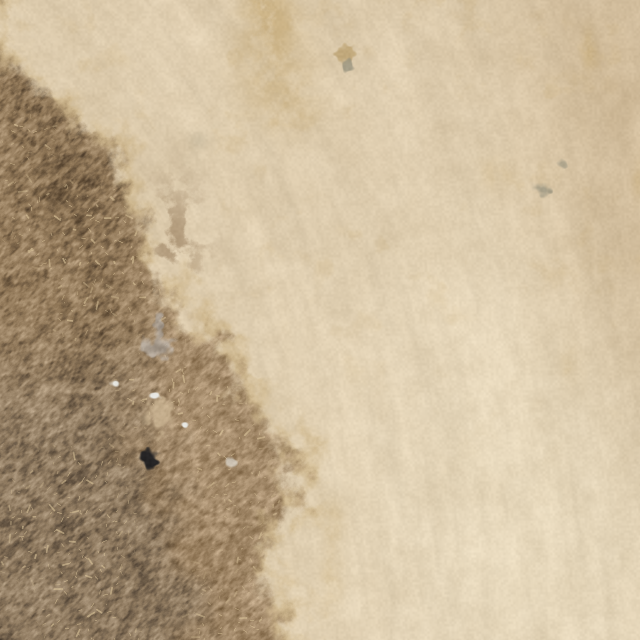
This texture is drawn by a WebGL 2 fragment shader. Its source:

```glsl
#version 300 es
precision highp float;
// Aerial ground: pale streaked sand meeting a ragged bank of brown dry scrub.

uniform vec2 u_resolution;
out vec4 outColor;

const vec3 SAND = vec3(0.862, 0.793, 0.675);
const vec3 SAND_BRIGHT = vec3(0.903, 0.846, 0.735);
const vec3 SAND_TAN = vec3(0.805, 0.718, 0.585);
const vec3 OCHRE = vec3(0.775, 0.67, 0.475);
const vec3 SOIL = vec3(0.625, 0.525, 0.4);
const vec3 SCRUB = vec3(0.555, 0.473, 0.37);
const vec3 SCRUB_DARK = vec3(0.29, 0.24, 0.19);
const vec3 SCRUB_PALE = vec3(0.74, 0.66, 0.555);
const vec3 STRAW = vec3(0.85, 0.765, 0.6);
const vec3 STONE = vec3(0.6, 0.58, 0.5);
const vec3 LITTER = vec3(0.9, 0.9, 0.88);
const vec3 PLASTIC = vec3(0.69, 0.665, 0.64);
const vec3 CHARCOAL = vec3(0.12, 0.12, 0.13);
const float EDGE_ROUGHNESS = 0.11;
const float STRAW_CELLS = 42.0;
const float GRAIN = 0.035;

float hash(vec2 p) {
  uvec2 q = uvec2(ivec2(floor(p))) * uvec2(1597334673u, 3812015801u);
  uint h = (q.x ^ q.y) * 1597334673u;
  h = (h ^ (h >> 15u)) * 2246822519u;
  return float((h ^ (h >> 13u)) >> 8u) / 16777216.0;
}

float noise(vec2 p) {
  vec2 i = floor(p), f = fract(p);
  f = f * f * (3.0 - 2.0 * f);
  return mix(mix(hash(i), hash(i + vec2(1, 0)), f.x),
             mix(hash(i + vec2(0, 1)), hash(i + 1.0), f.x), f.y);
}

// Layered noise centred on zero.
float fbm(vec2 p) {
  float sum = 0.0, amp = 0.515;
  for (int i = 0; i < 5; i++) {
    sum += amp * (noise(p) - 0.5);
    p = mat2(1.6, 1.2, -1.2, 1.6) * p + 17.3;
    amp *= 0.5;
  }
  return sum;
}

// Soft elliptical spot, fading outward.
float spot(vec2 p, float x, float y, float rx, float ry) {
  vec2 d = (p - vec2(x, y)) / vec2(rx, ry);
  return exp(-dot(d, d));
}

// Solid spot with a wobbly, smoothed rim.
float pebble(vec2 p, float x, float y, float rx, float ry) {
  float d = length((p - vec2(x, y)) / vec2(rx, ry)) + 0.9 * (noise(p * 130.0) - 0.5);
  return 1.0 - smoothstep(0.5, 1.2, d);
}

// Right-hand limit of the bank at height y.
float bankEdge(float y) {
  float x = 0.44 - 0.19 * smoothstep(0.3, 0.6, y) - 0.09 * smoothstep(0.62, 0.8, y);
  x -= 0.17 * smoothstep(0.76, 0.93, y) + 0.035 * exp(-pow((y - 0.13) / 0.05, 2.0));
  return x + 0.03 * exp(-y * y / 0.003);
}

// Short straws scattered one per cell, each with its own angle.
float straws(vec2 q) {
  float cover = 0.0;
  for (int k = 0; k < 9; k++) {
    vec2 c = floor(q) + vec2(k % 3 - 1, k / 3 - 1);
    vec2 d = q - c - vec2(hash(c), hash(c + 31.0));
    float angle = 6.2832 * hash(c + 67.0), reach = 0.05 + 0.22 * hash(c + 97.0);
    vec2 dir = vec2(cos(angle), sin(angle));
    float dist = length(d - dir * clamp(dot(d, dir), -reach, reach));
    cover = max(cover, step(0.62, hash(c + 131.0)) * (1.0 - smoothstep(0.02, 0.09, dist)));
  }
  return cover;
}

vec3 sandColor(vec2 p) {
  // Faint tracks: diagonal at the upper left, upright at the right.
  float across = p.x + 0.1 * p.y + 0.35 * p.y * p.y * (1.0 - p.x);
  vec3 c = mix(SAND, SAND_BRIGHT, 0.95 * spot(p, 0.84, 0.15, 0.32, 0.55));
  float side = smoothstep(0.8, 1.08, p.x + 0.12 * p.y) * smoothstep(0.1, 0.75, p.y);
  c = mix(c, SAND_TAN, 0.7 * side + 0.15 * spot(p, 0.78, 0.85, 0.25, 0.2));
  c += 0.052 * fbm(vec2(across * 26.0, p.y * 3.0)) + 0.045 * fbm(vec2(across * 90.0, p.y * 14.0));
  c += vec3(0.9, 1.0, 1.15) * 0.05 * (fbm(p * 13.0) + fbm(p * 45.0));
  // Ochre stains and scuffs, softly broken up by noise.
  float stain = 0.9 * spot(p, 0.42, 0.965, 0.042, 0.065) + 0.5 * spot(p, 0.44, 0.86, 0.065, 0.06);
  stain += 0.6 * spot(p, 0.52, 0.18, 0.017, 0.03) + 0.5 * spot(p, 0.518, 0.09, 0.016, 0.05);
  stain += 0.4 * spot(p, 0.78, 0.73, 0.025, 0.025) + 0.6 * spot(p, 0.92, 0.92, 0.012, 0.035);
  stain += 0.4 * spot(p, 0.89, 0.43, 0.012, 0.03) + 0.5 * spot(p, 0.998, 0.72, 0.01, 0.03);
  stain += 0.25 * smoothstep(0.12, 0.3, fbm(p * 22.0 + 70.0)) * smoothstep(0.15, 0.7, p.y);
  stain *= 0.35 + 0.65 * smoothstep(-0.25, 0.2, fbm(p * 50.0));
  return mix(c, OCHRE, min(stain, 0.75));
}

vec3 bankColor(vec2 p, float depth) {
  float clumps = fbm(p * 17.0), tufts = fbm(mat2(0.8, -0.6, 0.6, 0.8) * p * vec2(75, 125));
  float blades = noise(mat2(0.7, 0.7, -0.7, 0.7) * p * vec2(300, 150)) - 0.5;
  float inner = 0.31 - 0.09 * smoothstep(0.0, 0.35, p.y);
  float tone = 0.95 * tufts + 0.42 * blades + 0.35 * clumps + 0.25 * spot(p, 0.07, 0.37, 0.035, 0.05);
  tone -= 0.18 * spot(p, 0.13, 0.71, 0.06, 0.06) + 0.08 * spot(p, 0.22, 0.13, 0.08, 0.14);
  vec3 c = mix(SCRUB, SCRUB_DARK, clamp(-tone * 1.7, 0.0, 1.0));
  c = mix(c, SCRUB_PALE, clamp(tone * 1.8, 0.0, 1.0));
  c += vec3(0.012, -0.004, -0.025) * smoothstep(0.3, 0.55, p.y);
  vec3 soil = SOIL + 0.32 * tufts + 0.1 * blades + 0.14 * clumps;
  c = mix(soil, c, smoothstep(-0.06, 0.06, inner - p.x + 0.16 * clumps));
  float straw = max(straws(p * STRAW_CELLS), 0.8 * straws(p * STRAW_CELLS * 1.8 + 200.0));
  straw *= smoothstep(-0.15, 0.15, fbm(p * 8.0 + 40.0)) * smoothstep(0.0, 0.03, depth);
  return mix(c, STRAW, 0.6 * straw);
}

void main() {
  vec2 p = gl_FragCoord.xy / u_resolution;
  // Ragged bank with a bare inlet, crumbs of soil and an ochre fringe.
  float depth = bankEdge(p.y) - p.x + EDGE_ROUGHNESS * (fbm(p * 14.0 + 3.0) + 0.65 * fbm(p * 55.0));
  depth -= 0.06 * spot(p, 0.25, 0.6, 0.035, 0.06);
  float crumbs = spot(p, 0.27, 0.62, 0.05, 0.09) * smoothstep(0.0, 0.18, fbm(p * 36.0 + 21.0));
  float fringe = smoothstep(-0.06, 0.01, depth) * smoothstep(-0.2, 0.15, fbm(p * 45.0 + 9.0));
  vec3 c = mix(sandColor(p), OCHRE, 0.65 * fringe);
  c = mix(c, SOIL, 0.7 * crumbs);
  c = mix(c, bankColor(p, depth), smoothstep(-0.018, 0.034, depth));

  // Bare patch, crumpled sheet, bright litter and a charred lump.
  c = mix(c, SAND_TAN, 0.75 * pebble(p, 0.247, 0.355, 0.023, 0.032));
  float sheet = max(pebble(p, 0.246, 0.455, 0.027, 0.018), pebble(p, 0.248, 0.49, 0.008, 0.025));
  c = mix(c, PLASTIC + 0.25 * (noise(p * 90.0) - 0.5), 0.7 * sheet);
  float litter = pebble(p, 0.241, 0.381, 0.009, 0.006) + pebble(p, 0.18, 0.401, 0.007, 0.007);
  litter += pebble(p, 0.289, 0.335, 0.006, 0.006) + 0.6 * pebble(p, 0.362, 0.277, 0.009, 0.009);
  c = mix(c, LITTER, min(litter, 1.0));
  c = mix(c, CHARCOAL, 0.95 * pebble(p, 0.233, 0.283, 0.015, 0.015));

  // Loose stones on the sand.
  c = mix(c, OCHRE - 0.05, 0.75 * pebble(p, 0.54, 0.916, 0.016, 0.015));
  float stones = pebble(p, 0.544, 0.898, 0.009, 0.01) + pebble(p, 0.848, 0.704, 0.014, 0.011);
  stones += 0.8 * pebble(p, 0.879, 0.743, 0.007, 0.007) + 0.25 * spot(p, 0.31, 0.78, 0.014, 0.014);
  c = mix(c, STONE, 0.8 * min(stones, 1.0));

  c += GRAIN * (noise(p * 260.0) - 0.5);
  outColor = vec4(clamp(c, 0.0, 1.0), 1.0);
}
```
